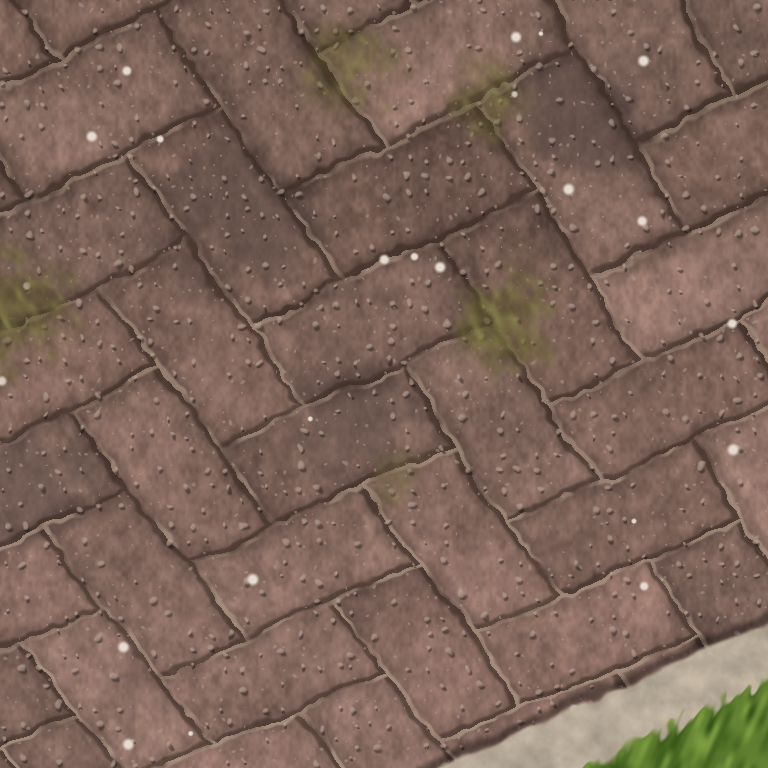
Reproduce this texture procedurally as a three.js fragment shader.

```glsl
// Weathered herringbone brick paving with mossy joints, a concrete curb and a grass corner.
varying vec2 vUv;

float hash(vec2 p) {
  return fract(sin(dot(p, vec2(127.1, 311.7))) * 43758.5453);
}

float noise(vec2 p) {
  vec2 i = floor(p), f = fract(p);
  f = f * f * (3.0 - 2.0 * f);
  return mix(mix(hash(i), hash(i + vec2(1.0, 0.0)), f.x),
             mix(hash(i + vec2(0.0, 1.0)), hash(i + 1.0), f.x), f.y);
}

float fbm(vec2 p) {
  float sum = 0.0, amp = 0.53;
  for (int i = 0; i < 4; i++) {
    sum += amp * noise(p);
    p = mat2(1.6, 1.2, -1.2, 1.6) * p + 7.3;
    amp *= 0.5;
  }
  return sum;
}

// Soft round grains, one at most in each cell
float flecks(vec2 p, float scale, float chance) {
  vec2 cell = floor(p * scale);
  vec2 offset = (vec2(hash(cell), hash(cell + 17.0)) - 0.5) * 0.5;
  float radius = mix(0.1, 0.25, hash(cell + 31.0));
  float d = length(fract(p * scale) - 0.5 - offset);
  return step(hash(cell + 53.0), chance) * smoothstep(radius, radius * 0.35, d);
}

// Ragged patch that fades out from its centre
float patchAt(vec2 p, vec2 centre, float radius) {
  float ragged = length(p - centre) + (fbm(p * 28.0) - 0.5) * radius * 1.3;
  return smoothstep(radius, radius * 0.35, ragged);
}

// Canvas position to brick units, with a mild perspective
vec2 pavingPlane(vec2 p) {
  vec2 q = p - vec2(0.521, 0.525);
  vec2 g = vec2(6.276 * q.x + 4.286 * q.y, 3.291 * q.x - 7.118 * q.y);
  return g / (1.0 + 0.18 * q.y) + vec2(0.0, 2.0);
}

vec3 paving(vec2 p) {
  vec2 g = pavingPlane(p);
  g += (vec2(noise(p * 16.0), noise(p * 16.0 + 40.0)) - 0.5) * 0.1;
  g += (vec2(noise(p * 75.0), noise(p * 75.0 + 80.0)) - 0.5) * 0.055;

  // Herringbone: two cells lie along the row, the next two along the column
  vec2 cell = floor(g);
  float k = mod(cell.x + cell.y, 4.0);
  bool lying = k < 2.0;
  vec2 shift = lying ? vec2(k, 0.0) : vec2(0.0, k - 2.0);
  vec2 size = lying ? vec2(2.0, 1.0) : vec2(1.0, 2.0);
  vec2 local = g - cell + shift;
  vec2 id = cell - shift;
  float nearEdge = min(local.x, local.y);
  float farEdge = min(size.x - local.x, size.y - local.y);
  float edge = min(nearEdge, farEdge);

  // Brick face: fired tone, broad stains and gritty grain
  float stain = fbm(p * 7.0 + hash(id) * 5.0);
  float grain = fbm(p * vec2(75.0, 52.0));
  vec3 color = mix(vec3(0.55, 0.43, 0.39), vec3(0.46, 0.36, 0.32), p.y);
  color = mix(color, vec3(0.58, 0.47, 0.43), 0.35 * hash(id + 9.0));
  color *= 0.93 + 0.14 * hash(id + 3.0);
  color *= 0.8 + 0.4 * stain;
  color *= 0.82 + 0.36 * grain;
  color += (noise(p * vec2(230.0, 150.0)) - 0.5) * 0.06;

  // Sooty bricks
  float soot = patchAt(p, vec2(0.46, 0.46), 0.11) + patchAt(p, vec2(0.3, 0.73), 0.13)
             + patchAt(p, vec2(0.04, 0.37), 0.1) + patchAt(p, vec2(0.75, 0.86), 0.11);
  color = mix(color, vec3(0.34, 0.28, 0.26), 0.48 * min(soot, 1.0));

  // Joints: grimy rim, dark gap and a broken pale mortar lip
  float wear = noise(p * 13.0 + 20.0);
  float grime = mix(0.5, 1.0, p.y) * (0.45 + 0.55 * wear);
  color *= 1.0 - 0.3 * grime * smoothstep(0.2, 0.02, edge);
  float gap = max(smoothstep(0.075, 0.03, farEdge), 0.5 * smoothstep(0.035, 0.005, nearEdge));
  color = mix(color, vec3(0.24, 0.18, 0.15), gap * (0.4 + 0.5 * grime));
  float lip = smoothstep(0.06, 0.025, nearEdge) * smoothstep(0.25, 0.65, fbm(p * 24.0 + 60.0));
  color = mix(color, vec3(0.68, 0.59, 0.52), lip * (0.85 - 0.35 * p.y));

  // Grit with small shadows, then a few white pebbles
  vec2 slant = p + 0.006 * vec2(noise(p * 90.0), noise(p * 90.0 + 30.0));
  color *= 1.0 - 0.35 * flecks(slant + vec2(-0.002, 0.004), 42.0, 0.4);
  color = mix(color, vec3(0.72, 0.63, 0.58), 0.65 * flecks(slant, 42.0, 0.4));
  color = mix(color, vec3(0.7, 0.61, 0.56), 0.5 * flecks(slant + 3.7, 75.0, 0.25));
  color = mix(color, vec3(0.9, 0.86, 0.82), flecks(p + 0.4, 24.0, 0.025));

  // Moss and weeds
  float moss = patchAt(p, vec2(0.655, 0.59), 0.085) + patchAt(p, vec2(0.02, 0.6), 0.09)
             + 0.7 * patchAt(p, vec2(0.455, 0.92), 0.08) + 0.7 * patchAt(p, vec2(0.635, 0.875), 0.065)
             + 0.4 * patchAt(p, vec2(0.52, 0.385), 0.05);
  float blades = noise(vec2(p.x * 95.0 + p.y * 35.0, p.y * 60.0));
  vec3 mossColor = mix(vec3(0.27, 0.25, 0.11), vec3(0.52, 0.5, 0.28), blades);
  return mix(color, mossColor, min(moss, 1.0) * (0.4 + 0.45 * blades));
}

void main() {
  vec2 p = vUv;
  vec3 color = paving(p);

  // Concrete curb with a dark seam
  float curb = (p.x - 0.57) * 0.449 - p.y + (noise(p * 45.0) - 0.5) * 0.012;
  color *= 1.0 - 0.4 * smoothstep(0.014, 0.0, abs(curb + 0.006));
  vec3 concrete = vec3(0.72, 0.67, 0.6) * (0.82 + 0.32 * fbm(p * 45.0));
  color = mix(color, concrete, smoothstep(-0.002, 0.006, curb));

  // Grass blades
  float tuft = noise(vec2(p.x * 110.0 - p.y * 50.0, p.x * 25.0 + p.y * 35.0));
  float lawn = (p.x - 0.76) * 0.48 - p.y + (tuft - 0.5) * 0.03;
  vec3 grass = mix(vec3(0.2, 0.32, 0.08), vec3(0.5, 0.62, 0.26), tuft);
  color = mix(color, grass, smoothstep(-0.004, 0.006, lawn));

  gl_FragColor = vec4(color, 1.0);
}
```
